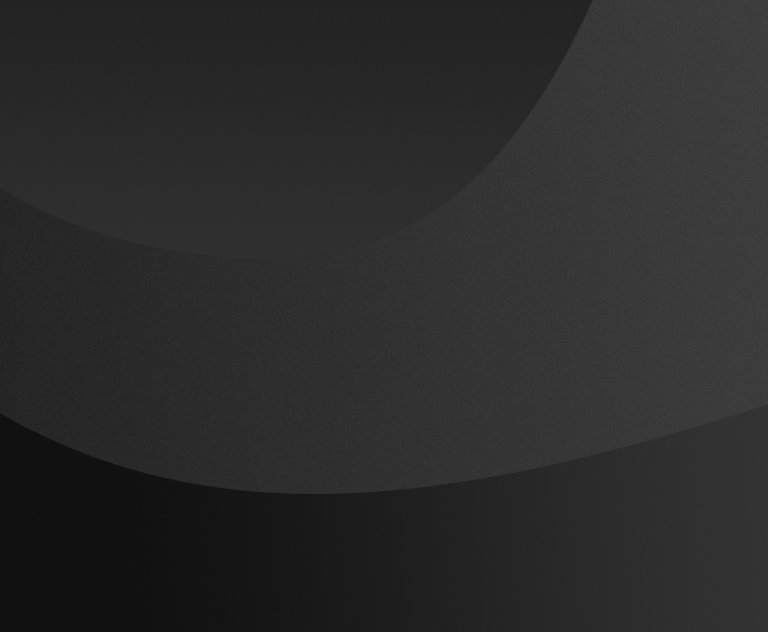
This background is drawn by a Shadertoy shader. Its source:

```glsl
#define UPPER_LOW vec2(0.341, 0.5915)
#define UPPER_BEND vec3(1.026, 1.312, 3.27)
#define LOWER_LOW vec2(0.41, 0.2185)
#define LOWER_BEND vec3(0.59, -0.37, 0.10)
#define GRAIN_CELLS vec2(512.0, 422.0)
#define GRAIN_AMOUNT 0.016
#define DITHER_AMOUNT 0.004

float hash(vec2 p) {
    vec3 q = fract(vec3(p.xyx) * 0.1031);
    q += dot(q, q.yzx + 33.33);
    return fract((q.x + q.y) * q.z);
}

// Height above a quartic curve that is level at low
float heightAbove(vec2 uv, vec2 low, vec3 bend) {
    float d = uv.x - low.x;
    return uv.y - low.y - d * d * (bend.x + d * (bend.y + d * bend.z));
}

// Antialiased coverage of the positive side
float coverage(float height) {
    return clamp(0.5 + height / max(fwidth(height), 1e-5), 0.0, 1.0);
}

void mainImage(out vec4 fragColor, in vec2 fragCoord) {
    vec2 uv = fragCoord / iResolution.xy;
    float grain = hash(floor(uv * GRAIN_CELLS)) - 0.5;
    float dither = DITHER_AMOUNT * grain;

    // Dark floor, brightening to the right
    float floorRamp = smoothstep(0.08, 1.12, uv.x + 0.08 * (uv.y - 0.15));
    float floorShade = mix(0.065, 0.204, floorRamp) + dither;

    // Grainy middle band
    float bandShade = 0.146 + 0.092 * uv.x + 0.006 * (uv.y - 0.5);
    bandShade += GRAIN_AMOUNT * grain;

    // Smooth upper sheet, darkening upward
    float sheetShade = mix(0.191, 0.134, smoothstep(0.5, 1.08, uv.y)) + dither;

    // Layers from back to front
    float shade = mix(floorShade, bandShade, coverage(heightAbove(uv, LOWER_LOW, LOWER_BEND)));
    shade = mix(shade, sheetShade, coverage(heightAbove(uv, UPPER_LOW, UPPER_BEND)));
    fragColor = vec4(vec3(shade), 1.0);
}
```
